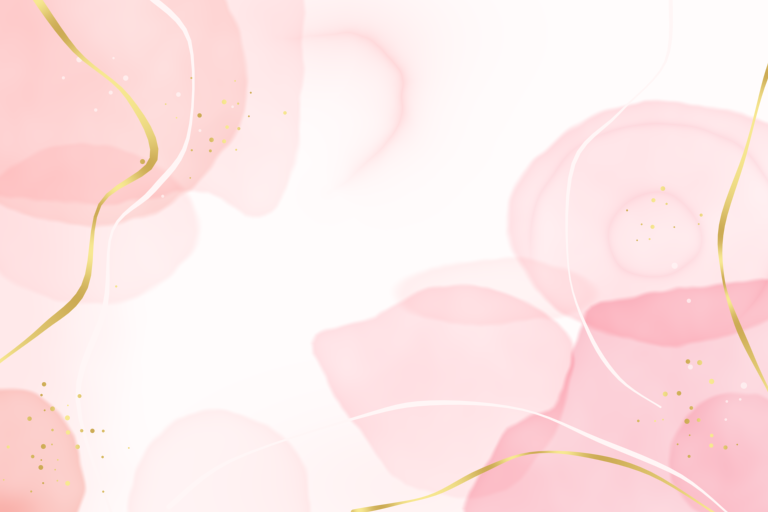
A Shadertoy shader for this background:

```glsl
const vec3 PAPER = vec3(1, .988, .988);
const vec3 BLUSH = vec3(1, .9, .905);
const vec3 PETAL = vec3(1, .85, .87);
const vec3 PEACH = vec3(.99, .85, .835);
const vec3 CORAL = vec3(.98, .78, .75);
const vec3 ROSE = vec3(.985, .78, .82);
const vec3 VEIL = vec3(1, .965, .965);
const vec3 BRONZE = vec3(.8, .67, .33);
const vec3 GOLD = vec3(.97, .91, .57);

vec2 hash2(vec2 p) {
  return fract(sin(p * mat2(127.1, 311.7, 269.5, 183.3)) * 43758.5);
}

// Layered sines, roughly -1 to 1
float cloud(vec2 p) {
  float sum = 0., amp = .5;
  for (int i = 0; i < 4; i++) {
    sum += amp * sin(p.x + 1.7 * sin(p.y * .8)) * cos(p.y + 1.3 * sin(p.x * .7));
    p = mat2(1.5, 1.1, -1.1, 1.5) * p + 1.9;
    amp *= .55;
  }
  return sum;
}

// Each matrix column holds two knots
vec2 knot(mat4 m, int i) {
  vec4 c = m[i / 2];
  return i % 2 == 0 ? c.xy : c.zw;
}

// Smooth curve: distance (negative inside if closed), position along it
vec2 trace(vec2 p, bool closed, mat4 m) {
  float best = 9., along = 0., side = 1.;
  for (int i = 0; i < (closed ? 8 : 7); i++) {
    vec2 k0 = knot(m, closed ? (i + 7) % 8 : max(i - 1, 0));
    vec2 k1 = knot(m, i), k2 = knot(m, (i + 1) % 8);
    vec2 k3 = knot(m, closed ? (i + 2) % 8 : min(i + 2, 7));
    vec2 a = k1;
    for (int j = 1; j < 7; j++) {
      float t = float(j) / 6.;
      vec2 b = k1 + .5 * t * (k2 - k0 + t * (2. * k0 - 5. * k1 + 4. * k2 - k3
             + t * (3. * (k1 - k2) + k3 - k0)));
      vec2 e = b - a, w = p - a;
      float h = clamp(dot(w, e) / dot(e, e), 0., 1.), d = length(w - e * h);
      if (d < best) {
        best = d;
        along = (float(i) + t + (h - 1.) / 6.) / 7.;
      }
      if ((a.y > p.y) != (b.y > p.y) && w.x < e.x * w.y / e.y) side = -side;
      a = b;
    }
  }
  return vec2(closed ? best * side : best, along);
}

float oval(vec2 p, vec2 c, vec2 r) {
  return (length((p - c) / r) - 1.) * min(r.x, r.y);
}

float glow(vec2 p, vec2 c, vec2 r) {
  vec2 q = (p - c) / r;
  return exp(-dot(q, q));
}

vec3 stain(vec3 col, vec3 tint, float amount) {
  return col * mix(vec3(1), tint, amount);
}

// Translucent pigment that pools along its rim
vec3 wash(vec3 col, vec3 tint, float d, float fill, float rim) {
  return stain(col, tint, smoothstep(.006, -.006, d) * (fill + rim * exp(min(d, 0.) / .018)));
}

// Line of varying width with a sheen running along it
vec3 ribbon(vec3 col, vec3 dark, vec3 light, vec2 c, float width, float px) {
  float w = width * (.7 + .3 * sin(c.y * 17. + 1.));
  vec3 sheen = mix(dark, light, .5 + .5 * sin(c.y * 29. + 2. * sin(c.y * 11.)));
  return mix(col, sheen, smoothstep(px, -px, c.x - w));
}

// Cellular droplets gathered around four spots (x, y, radius)
float dots(vec2 p, float n, float px, mat4x3 spots) {
  vec2 cell = floor(p * n), h = hash2(cell), g = hash2(cell + 41.);
  vec2 c = (cell + .25 + .5 * h) / n;
  float density = 0.;
  for (int i = 0; i < 4; i++) density = max(density, glow(c, spots[i].xy, spots[i].zz));
  float r = mix(.06, .22, g.x * g.x) / n;
  return smoothstep(px, -px, length(p - c) - r) * step(g.y, density * .5);
}

void mainImage(out vec4 fragColor, in vec2 fragCoord) {
  vec2 p = fragCoord / iResolution.xy * vec2(1.5, 1);
  float px = .8 / iResolution.y, mist = .22 * cloud(p * 8.);
  vec2 q = p + .012 * vec2(cloud(p * 13.), cloud(p * 13. + 5.));

  // Soft haze
  vec3 col = stain(PAPER, BLUSH, .75 * smoothstep(.32, 0., p.x + .2 * mist)
    + .4 * glow(p, vec2(.62, .94), vec2(.25, .12)) + .4 * glow(p, vec2(.8, .05), vec2(.3, .15)));

  // Left washes
  float d = trace(q, true, mat4(-.1, 1.1, .53, 1.1, .585, .84, .56, .63, .49, .575, .38, .63, .15, .6, -.1, .68)).x;
  col = wash(col, BLUSH, d, .55 + mist, .15);
  col = wash(col, PEACH, oval(q, vec2(.16, .85), vec2(.32, .29)), .48 + mist, .12);
  col = wash(col, BLUSH, oval(q, vec2(.17, .56), vec2(.215, .155)), .4 + mist, .2);
  col = wash(col, BLUSH, oval(q, vec2(.43, .01), vec2(.18, .19)), .3, .3);
  col = wash(col, CORAL, oval(q, vec2(0, .06), vec2(.165, .18)), .55 + mist, .25);
  col = stain(col, CORAL, .6 * glow(p, vec2(0), vec2(.07, .04)));

  // Curling plume
  vec2 plume = trace(q, false, mat4(.54, .93, .62, .93, .72, .925, .775, .86, .785, .79, .765, .73, .7, .665, .645, .62));
  float taper = sin(3.14 * clamp(plume.y, .03, .97));
  col = stain(col, BLUSH, taper * (.75 * exp(-plume.x / .012) + .55 * exp(-plume.x / .055)));

  // Right washes with wrinkled folds
  d = oval(q, vec2(1.31, .565), vec2(.32, .235));
  col = wash(col, PETAL, d, .5 + mist, .35);
  float arc = oval(p, vec2(1.28, .53), vec2(.24, .22)) + .03 * cloud(p * 5.);
  col = stain(col, ROSE, .25 * pow(1. - abs(sin(arc * 24.)), 5.) * smoothstep(0., -.05, d));
  col = wash(col, BLUSH, oval(q, vec2(.97, .43), vec2(.19, .065)), .3, .3);
  d = trace(q, true, mat4(.605, .325, .74, .385, .86, .445, 1.02, .41, 1.12, .3, 1.02, .06, .82, .04, .7, .17)).x;
  float fade = mix(.35, 1., smoothstep(.03, .25, p.y));
  col = wash(col, PETAL, d, (.6 + mist) * fade, .25 * fade);
  d = trace(q, true, mat4(.95, -.05, .97, .13, 1.03, .19, 1.09, .22, 1.13, .35, 1.2, .415, 1.6, .41, 1.6, -.1)).x;
  col = wash(col, ROSE, d, .72 + mist, .2);
  col = wash(col, ROSE, oval(q, vec2(1.44, .1), vec2(.135, .13)), .3 + mist, .2);

  // Pale threads
  vec2 c = trace(p, false, mat4(.29, 1.01, .37, .92, .367, .73, .3, .63, .22, .55, .205, .4, .152, .22, .22, -.01));
  col = ribbon(col, VEIL, VEIL, c, .006, px);
  c = trace(p, false, mat4(1.31, 1.01, 1.3, .88, 1.21, .78, 1.12, .68, 1.11, .48, 1.15, .35, 1.21, .26, 1.29, .205));
  col = ribbon(col, VEIL, VEIL, c, .004, px);
  c = trace(p, false, mat4(.33, .01, .45, .1, .7, .185, .84, .213, 1.02, .2, 1.17, .14, 1.33, .07, 1.43, -.01));
  col = ribbon(col, VEIL, VEIL, c, .005, px);

  // Droplets
  col = mix(col, VEIL, .7 * dots(p, 30., px, mat4x3(.44, .78, .07, 1.31, .47, .05, 1.42, .27, .07, .2, .85, .06)));
  float flecks = dots(p, 42., px, mat4x3(.42, .74, .09, .11, .13, .09, 1.3, .57, .07, 1.36, .19, .08));
  col = mix(col, mix(BRONZE, GOLD, .5 + .5 * sin(p.x * 60.)), flecks);

  // Gold ribbons
  c = trace(p, false, mat4(.06, 1.02, .146, .902, .25, .81, .3, .69, .195, .6, .165, .44, .085, .36, -.01, .287));
  col = ribbon(col, BRONZE, GOLD, c, .008, px);
  c = trace(p, false, mat4(1.515, .9, 1.49, .83, 1.455, .7, 1.41, .56, 1.412, .46, 1.435, .38, 1.47, .3, 1.51, .22));
  col = ribbon(col, BRONZE, GOLD, c, .006, px);
  c = trace(p, false, mat4(.69, 0, .77, .015, .85, .035, .94, .08, 1.035, .115, 1.15, .11, 1.27, .075, 1.4, -.005));
  col = ribbon(col, BRONZE, GOLD, c, .005, px);
  fragColor = vec4(col, 1);
}
```
